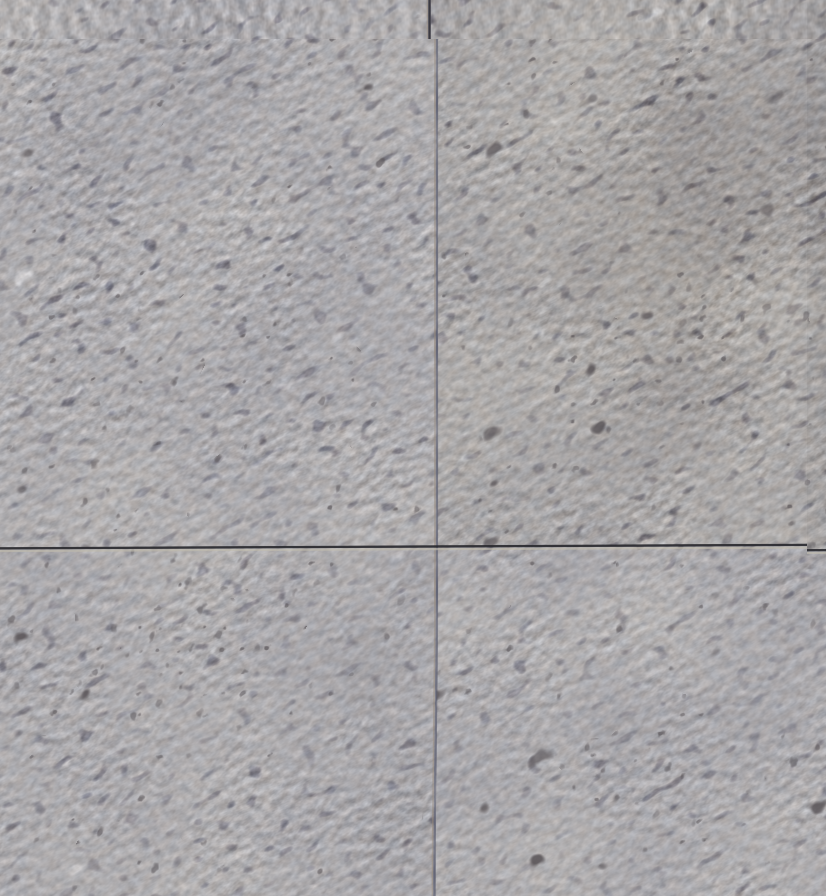
Reproduce this texture procedurally as a Shadertoy shader.

```glsl
vec2 hash2(vec2 p) {
    vec3 q = fract(p.xyx * vec3(.1031, .1030, .0973));
    q += dot(q, q.yzx + 33.33);
    return fract((q.xx + q.yz) * q.zy);
}

float cornerSlope(vec2 cell, vec2 offset) {
    float angle = 6.2832 * hash2(cell).x;
    return dot(vec2(cos(angle), sin(angle)), offset);
}

float gradientNoise(vec2 p) {
    vec2 i = floor(p), f = fract(p), e = vec2(1, 0);
    vec2 u = f * f * f * (f * (f * 6. - 15.) + 10.);
    return mix(mix(cornerSlope(i, f), cornerSlope(i + e, f - e), u.x),
               mix(cornerSlope(i + e.yx, f - e.yx), cornerSlope(i + 1., f - 1.), u.x), u.y);
}

float clouds(vec2 p) {
    float sum = 0., gain = 1.;
    for (int i = 0; i < 3; i++) {
        sum += gain * gradientNoise(p);
        p = p * 2.1 + 17.3;
        gain *= .55;
    }
    return sum;
}

// One ragged, slanted chip in a random share of the cells
float chips(vec2 p, float cells, float share, float pixel) {
    vec2 g = p * cells, id = floor(g);
    vec2 place = hash2(id + 50.), kind = hash2(id + 137.);
    vec2 d = fract(g) - mix(vec2(.36), vec2(.64), place);
    d = vec2(d.x, 1.4 * (d.y - .35 * d.x));
    float radius = mix(.06, .16, kind.x * kind.x);
    float soft = .06 + .6 * cells * pixel;
    float edge = length(d) + .16 * gradientNoise(g * 5.) - radius;
    return step(kind.y, share) * (.45 + .55 * place.y) * (1. - smoothstep(-soft, soft, edge));
}

float band(float d, float halfWidth, float pixel) {
    return 1. - smoothstep(halfWidth - .6 * pixel, halfWidth + .6 * pixel, abs(d));
}

void mainImage(out vec4 fragColor, in vec2 fragCoord) {
    vec2 uv = fragCoord / iResolution.xy;
    vec2 p = fragCoord / iResolution.y;
    float pixel = 1. / iResolution.y;

    // Slab layout: two columns, two rows, a top strip and a right sliver
    float strip = step(.957, uv.y);
    float sliver = step(.977, uv.x);
    float jointX = mix(.529 - .003 * smoothstep(.35, 0., uv.y), .52, strip);
    float jointY = .388 + .004 * uv.x - .006 * sliver;
    float dx = (uv.x - jointX) * iResolution.x / iResolution.y;
    float dy = uv.y - jointY;
    vec2 slab = step(0., vec2(dx, dy));
    vec2 s = p + slab * vec2(7.3, 4.7) + 3.;

    // Broad staining, slightly warmer on the upper right slab
    float stain = clouds(s * 4.5);
    float warm = slab.x * slab.y * .5 + .15 + .6 * stain;
    vec3 color = mix(vec3(.678, .672, .686), vec3(.672, .660, .650), clamp(warm, 0., 1.));
    color += .048 * stain;
    float shadow = length((uv - vec2(.84, .73)) * vec2(1., .8));
    color -= vec3(.05, .055, .06) * smoothstep(.26, .03, shadow + .12 * stain) * slab.x;
    color -= .025 * sliver * slab.y;

    // Slanted relief, lit from one side; upright ridges on the strip
    vec2 slant = mat2(.87, -.5, .5, .87) * s;
    vec2 grain = mix(slant * vec2(58., 105.), s * vec2(75., 45.), strip);
    vec2 lightStep = mix(vec2(.15, .6), vec2(.6, .15), strip);
    float relief = clouds(grain) - clouds(grain + lightStep);
    float rough = .75 + .6 * smoothstep(-.3, .5, clouds(s * 6. + 40.)) + .25 * slab.y * uv.y;
    color += .076 * rough * relief;
    color += .06 * gradientNoise(slant * vec2(130., 190.));
    color += vec3(.022, 0., -.022) * gradientNoise(slant * vec2(70., 110.) + 60.);

    // Small soft hollows, thicker in patches
    float hollow = smoothstep(.2, .5, gradientNoise(slant * vec2(48., 85.) + 90.));
    color -= vec3(.125, .125, .105) * hollow * rough;

    // Pale pebbles and dark pits, clustered by the staining
    float cluster = smoothstep(-.2, .5, clouds(s * 5. + 80.));
    cluster += .8 * smoothstep(.22, .03, length(uv - vec2(.25, .28)));
    color += .1 * chips(s + 5., 17., .09, pixel);
    float pits = chips(s, 16., .13, pixel);
    pits = max(pits, .8 * chips(s + 2., 42., .04 + .22 * cluster, pixel));
    pits = max(pits, .7 * chips(slant + 9., 31., .04 + .26 * cluster, pixel));
    color = mix(color, vec3(.33, .31, .325), .85 * pits * (1. - .7 * strip));

    // Upright joint: warm left lip, thin cool core, darker on the strip
    float wear = .85 + .5 * gradientNoise(vec2(3., p.y * 22.));
    color = mix(color, vec3(.58, .53, .48), .6 * wear * band(dx + .0022, .0010, pixel));
    color = mix(color, vec3(.37, .38, .45), .85 * wear * band(dx, .0013, pixel));
    color = mix(color, vec3(.20, .19, .21), .85 * strip * band(dx, .0012, pixel));

    // Level joint: narrow black gap over a faint cream lip
    color = mix(color, vec3(.76, .74, .68), .6 * band(dy + .0030, .0012, pixel));
    color = mix(color, vec3(.15, .15, .17), .9 * band(dy, .0013, pixel));

    fragColor = vec4(clamp(color, 0., 1.), 1.);
}
```
